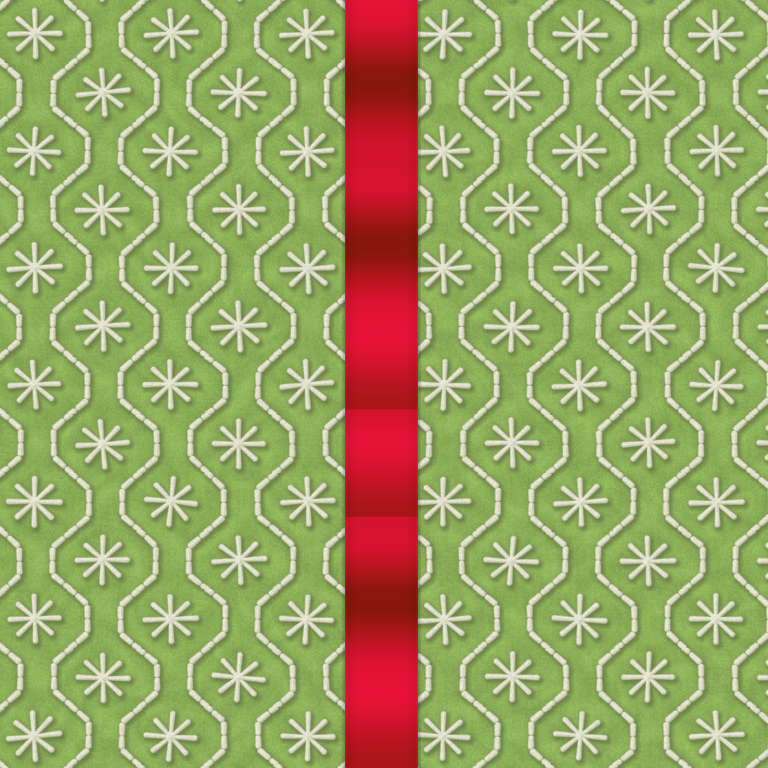
Give the GLSL for this pattern, as a Shadertoy shader.

```glsl
const float COLUMN_PITCH = 0.0888;
const float ROW_PITCH = 0.1523;
const vec2 STAR_ORIGIN = vec2(0.0449, 0.0417);
const float LINE_ORIGIN = 0.0920;
const vec2 WAVE_CORNER = vec2(-0.0228, 0.0199);
const float STITCH_RADIUS = 0.0041;
const vec2 SHADOW_OFFSET = vec2(-0.0026, 0.0036);
const vec2 RIBBON_EDGES = vec2(0.4492, 0.5443);
const vec3 RIBBON_FOLDS = vec3(0.893, 0.681, 0.216);
const vec4 RIBBON_SEAMS = vec4(0.794, 0.467, 0.327, 0.0);
const vec3 FABRIC = vec3(0.55, 0.69, 0.345);
const vec3 FABRIC_SHADE = vec3(0.40, 0.47, 0.27);
const vec3 THREAD = vec3(0.90, 0.89, 0.82);
const vec3 THREAD_SHADE = vec3(0.68, 0.71, 0.57);
const vec3 RIBBON_LIGHT = vec3(0.91, 0.07, 0.21);
const vec3 RIBBON_DARK = vec3(0.53, 0.09, 0.04);

float hash(vec2 p) {
    return fract(sin(dot(p, vec2(127.1, 311.7))) * 4375.85);
}

// Capsule that swells towards its far end
float stitch(vec2 p, vec2 a, vec2 b, float startRadius, float endRadius) {
    vec2 ab = b - a;
    float t = clamp(dot(p - a, ab) / dot(ab, ab), 0.0, 1.0);
    return length(p - a - ab * t) - mix(startRadius, endRadius, t);
}

// Eight-armed stars, staggered by half a row in odd columns
float starField(vec2 p) {
    vec2 q = p - STAR_ORIGIN;
    float column = floor(q.x / COLUMN_PITCH + 0.5);
    q.x -= column * COLUMN_PITCH;
    q.y -= 0.5 * ROW_PITCH * mod(column, 2.0);
    float row = floor(q.y / ROW_PITCH + 0.5);
    q.y -= row * ROW_PITCH;
    float turn = (hash(vec2(column, row)) - 0.5) * 0.16;
    q = abs(mat2(cos(turn), sin(turn), -sin(turn), cos(turn)) * q);
    float d = stitch(q, vec2(0.0), vec2(0.0325, 0.0), 0.0026, 0.0037);
    d = min(d, stitch(q, vec2(0.0), vec2(0.0, 0.0295), 0.0026, 0.0037));
    d = min(d, stitch(q, vec2(0.0), vec2(0.0215, 0.0195), 0.0026, 0.0037));
    return min(d, length(q) - 0.0075);
}

// Mirrored waves of separate stitches, folded to a quarter period
float waveField(vec2 p) {
    float index = floor((p.x - LINE_ORIGIN) / COLUMN_PITCH + 0.5);
    float x = p.x - LINE_ORIGIN - index * COLUMN_PITCH;
    x *= 1.0 - 2.0 * mod(index, 2.0);
    float phase = fract((p.y - STAR_ORIGIN.y) / ROW_PITCH + 0.5) - 0.5;
    vec2 q = vec2(x, abs(phase) * ROW_PITCH - 0.25 * ROW_PITCH);
    if (q.y < 0.0) q = -q;
    float r = STITCH_RADIUS;
    float d = stitch(q, vec2(0.0), WAVE_CORNER * 0.23, r, r * 0.9);
    d = min(d, stitch(q, WAVE_CORNER * 0.46, WAVE_CORNER * 0.88, r * 0.9, r));
    vec2 top = vec2(WAVE_CORNER.x, 0.25 * ROW_PITCH - 0.0031);
    return min(d, stitch(q, WAVE_CORNER + vec2(0.0, 0.0042), top, r, r * 0.9));
}

float embroidery(vec2 p) {
    p += 0.0011 * sin(p.yx * vec2(23.0, 31.0) + 3.0 * sin(p * 11.0));
    return min(starField(p), waveField(p));
}

// Layered, bent sines for creases in the cloth
float wrinkles(vec2 p) {
    float sum = 0.0, weight = 0.5;
    for (int i = 0; i < 5; i++) {
        p += 0.012 * sin(p.yx * vec2(37.0, 29.0) + float(i) * 1.7);
        sum += weight * sin(p.y * 85.0 + 3.0 * sin(p.x * 34.0 + float(i)));
        p = mat2(0.96, 0.28, -0.28, 0.96) * p * 1.45;
        weight *= 0.65;
    }
    return sum;
}

vec3 clothColor(vec2 p, float pixel) {
    float d = embroidery(p);
    float grain = hash(floor(p * 420.0)) - 0.5;
    vec3 color = FABRIC * (1.0 + 0.055 * wrinkles(p) + 0.07 * grain);
    float shadow = smoothstep(0.006, -0.003, embroidery(p + SHADOW_OFFSET));
    float contact = smoothstep(0.010, 0.0, d);
    color = mix(color, FABRIC_SHADE, 0.62 * shadow + 0.16 * contact);
    float slope = embroidery(p + vec2(-0.001, 0.001)) - embroidery(p - vec2(-0.001, 0.001));
    float light = smoothstep(0.0006, -0.003, d) * 0.6 + 0.4 + slope * 140.0;
    vec3 thread = mix(THREAD_SHADE, THREAD, clamp(light, 0.0, 1.0));
    thread *= 1.0 + 0.06 * grain;
    return mix(color, thread, smoothstep(pixel, -pixel, d));
}

// Satin sheen with soft dark folds and sharp overlapping seams
vec3 ribbonColor(vec2 p, float pixel) {
    float sheen = 1.0;
    for (int i = 0; i < 3; i++) {
        float fold = (p.y - RIBBON_FOLDS[i]) / 0.055;
        sheen -= exp(-fold * fold);
    }
    for (int i = 0; i < 4; i++) {
        float rise = p.y - RIBBON_SEAMS[i];
        float depth = i == 0 ? 0.15 : 0.65;
        sheen -= depth * smoothstep(0.10, 0.0, rise) * smoothstep(-pixel, pixel, rise);
        sheen -= 0.2 * smoothstep(-0.045, 0.0, rise) * smoothstep(pixel, -pixel, rise);
    }
    vec3 color = mix(RIBBON_DARK, RIBBON_LIGHT, clamp(sheen, 0.0, 1.0));
    float inset = min(p.x - RIBBON_EDGES.x, RIBBON_EDGES.y - p.x);
    color *= 0.92 + 0.08 * smoothstep(0.0, 0.018, inset);
    return color + 0.05 * smoothstep(0.003, 0.0, inset);
}

void mainImage(out vec4 fragColor, in vec2 fragCoord) {
    vec2 p = fragCoord / iResolution.xy;
    float pixel = 1.0 / iResolution.y;
    float edge = max(RIBBON_EDGES.x - p.x, p.x - RIBBON_EDGES.y);
    vec3 color = clothColor(p, pixel) * (1.0 - 0.22 * smoothstep(0.006, 0.0, edge));
    color = mix(color, ribbonColor(p, pixel), smoothstep(0.5 * pixel, -0.5 * pixel, edge));
    fragColor = vec4(color, 1.0);
}
```
